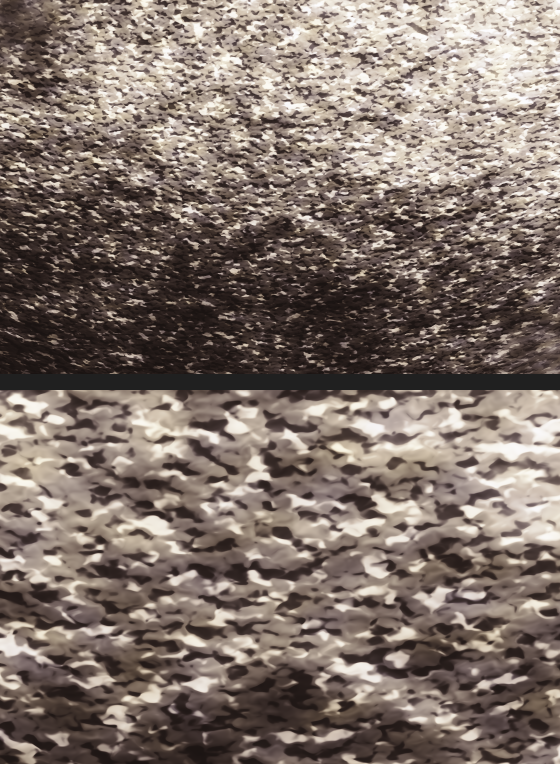
Top, the full canvas; bottom, a detail of the centre.
Write a Shadertoy shader that draws this texture.

```glsl
// Flaky, weathered metal-like crust in raking light: pale glints, tan plates and dark pits.

const vec2  GRAIN_FREQ   = vec2(44.0, 76.0); // flakes per canvas height
const float FLOW_BEND    = 0.16;  // sag of the grain direction
const float PIT_DEPTH    = 0.75;
const float GLINT_POWER  = 1.05;
const float RELIEF_POWER = 0.13;
const float PATCH_POWER  = 0.17;
const float WARP         = 0.06;  // raggedness of flake outlines, in flakes
const float TONE_GAIN    = 1.85;  // contrast of the final tone curve
const float TINT_POWER   = 0.010;
const int   AA           = 2;     // samples per pixel side

const int TONES = 6;
const vec3 TONE[TONES] = vec3[](
    vec3(0.16, 0.12, 0.11), vec3(0.31, 0.25, 0.23), vec3(0.49, 0.42, 0.39),
    vec3(0.66, 0.60, 0.55), vec3(0.82, 0.76, 0.70), vec3(0.95, 0.93, 0.89));
const float SHARE[TONES] = float[](0.23, 0.19, 0.17, 0.15, 0.15, 0.11);

vec2 hash22(vec2 p) {
    vec3 q = fract(p.xyx * vec3(0.1031, 0.1030, 0.0973));
    q += dot(q, q.yzx + 33.33);
    return fract((q.xx + q.yz) * q.zy);
}

float cornerSlope(vec2 cell, vec2 f, vec2 corner) {
    return dot(hash22(cell + corner) * 2.0 - 1.0, f - corner);
}

// Gradient noise scaled to a standard deviation of about one
float noise(vec2 p) {
    vec2 cell = floor(p), f = p - cell;
    vec2 w = f * f * (3.0 - 2.0 * f);
    float low  = mix(cornerSlope(cell, f, vec2(0, 0)), cornerSlope(cell, f, vec2(1, 0)), w.x);
    float high = mix(cornerSlope(cell, f, vec2(0, 1)), cornerSlope(cell, f, vec2(1, 1)), w.x);
    return 5.8 * mix(low, high, w.y);
}

float fbm(vec2 p) {
    float sum = 0.0, amp = 0.87;
    for (int i = 0; i < 3; i++) {
        sum += amp * noise(p);
        p = mat2(1.7, 0.6, -0.6, 1.7) * p + 17.3;
        amp *= 0.5;
    }
    return sum;
}

// Broad illumination: dark lower left, bright upper right, dim far corner
float lightField(vec2 p) {
    float light = -1.38 + 0.55 * p.x + 1.7 * smoothstep(0.0, 0.85, p.y);
    vec2 corner = p - vec2(0.0, 1.0);
    vec2 hollow = (p - vec2(0.78, 0.27)) * vec2(1.0, 1.6);
    light -= 0.6 * exp(-dot(corner, corner) / 0.06);
    light -= 0.2 * exp(-dot(hollow, hollow) / 0.08);
    return light;
}

// Curved, foreshortened coordinates that the flakes follow
vec2 grainSpace(vec2 p) {
    float sag = FLOW_BEND * (p.x - 0.75) * (p.x - 0.75) * (1.2 - p.y);
    float y = p.y - sag;
    vec2 q = vec2(p.x * (1.1 - 0.12 * p.y), y * (1.25 - 0.22 * y)) * GRAIN_FREQ;
    return q + WARP * vec2(noise(q * 1.7 + 41.0), noise(q * 1.7 + 83.0));
}

// Piecewise colour ramp; each tone sits at the middle of its share
vec3 toneRamp(float t) {
    vec3 col = TONE[0] * 0.6;
    float start = 0.0, total = 0.0;
    for (int i = 0; i < TONES; i++) {
        float centre = total + 0.5 * SHARE[i];
        col = mix(col, TONE[i], clamp((t - start) / (centre - start), 0.0, 1.0));
        start = centre;
        total += SHARE[i];
    }
    return mix(col, vec3(1.0), clamp((t - start) / (1.0 - start), 0.0, 1.0));
}

vec3 crust(vec2 p) {
    vec2 q = grainSpace(p);

    // Relief lit from above; clusters alternate with plain plates
    float height = fbm(q);
    float slope = height - fbm(q + vec2(0.08, 0.35));
    float flake = fbm(q * 0.8 + 131.0);
    float cluster = noise(q * 0.33 + 57.0);

    float pit = smoothstep(0.25, 1.35, -0.8 * height - 0.3 * slope - 0.15 * cluster);
    float glint = smoothstep(0.4, 1.6, 0.8 * flake + 0.35 * slope + 0.2 * cluster);
    float grain = GLINT_POWER * glint - PIT_DEPTH * pit + RELIEF_POWER * slope;

    // Soft focus towards two opposite corners
    float edge = min(length(p - vec2(0.0, 1.0)), length(p - vec2(1.5, 0.0)));
    grain *= mix(0.35, 1.0, smoothstep(0.03, 0.3, edge));

    float blotch = PATCH_POWER * (noise(p * vec2(5.0, 8.0)) + cluster);
    float tone = 1.0 / (1.0 + exp(-TONE_GAIN * (lightField(p) + grain + blotch)));

    // Cream and cool variation, with faintly violet pits
    float warmth = noise(q * 0.4 + 211.0) + 0.6 - p.x * 0.6 - 1.2 * pit;
    vec3 tint = TINT_POWER * warmth * vec3(0.3, 0.2, -1.0);
    return toneRamp(tone) + tint * smoothstep(0.05, 0.5, tone);
}

void mainImage(out vec4 fragColor, in vec2 fragCoord) {
    vec3 sum = vec3(0.0);
    for (int j = 0; j < AA; j++)
        for (int i = 0; i < AA; i++) {
            vec2 offset = (vec2(i, j) + 0.5) / float(AA) - 0.5;
            sum += crust((fragCoord + offset) / iResolution.y);
        }
    fragColor = vec4(clamp(sum / float(AA * AA), 0.0, 1.0), 1.0);
}
```
